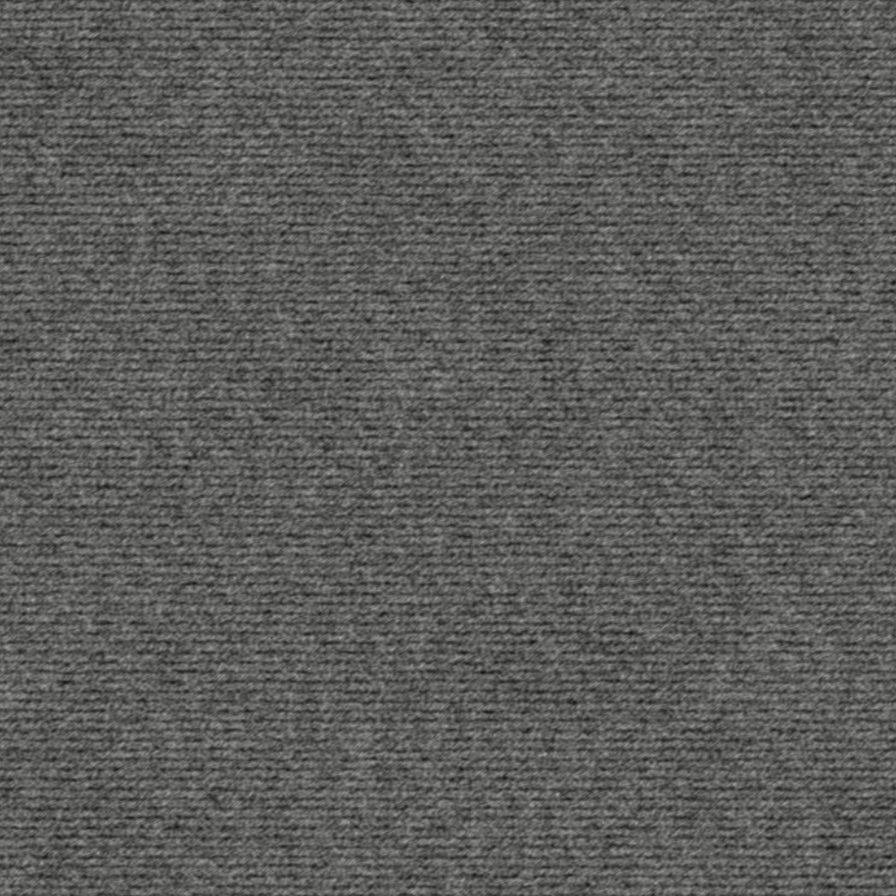
Write a Shadertoy shader that draws this texture.

```glsl
// Grey melange rib knit: fine horizontal courses with slanted, fuzzy stitches.

#define ROWS 92.0            // knitted courses per canvas height
#define STITCHES 126.0       // stitches per canvas width
#define SLANT 1.4            // sideways run of a stitch per unit of height
#define WOBBLE 0.22          // unevenness of the courses
#define GROOVE_DEPTH 0.125   // darkening between courses
#define STITCH_RELIEF 0.022  // shading across single stitches
#define FIBRE_GRAIN 0.16     // slanted yarn fibres
#define FUZZ_GRAIN 0.15      // finest speckle
#define STREAKS 0.09         // tone changes along a course
#define PATCHES 0.042        // broad cloudy variation
#define YARN_COLOR vec3(0.410, 0.410, 0.402)

const float TAU = 6.2831853;

float hash(vec2 cell) {
    uvec2 q = uvec2(ivec2(cell)) * uvec2(1597334677u, 3812015801u);
    uint n = (q.x ^ q.y) * 1597334677u;
    n = (n ^ (n >> 15)) * 3812015801u;
    return float((n ^ (n >> 16)) & 65535u) / 65536.0;
}

float cornerSlope(vec2 cell, vec2 offset) {
    float angle = TAU * hash(cell);
    return dot(vec2(cos(angle), sin(angle)), offset);
}

float gradientNoise(vec2 p) {
    vec2 i = floor(p);
    vec2 f = p - i;
    vec2 u = f * f * f * (f * (f * 6.0 - 15.0) + 10.0);
    vec2 e = vec2(1.0, 0.0);
    float low = mix(cornerSlope(i, f), cornerSlope(i + e.xy, f - e.xy), u.x);
    float high = mix(cornerSlope(i + e.yx, f - e.yx), cornerSlope(i + e.xx, f - e.xx), u.x);
    return mix(low, high, u.y);
}

void mainImage(out vec4 fragColor, in vec2 fragCoord) {
    vec2 uv = fragCoord / iResolution.y;

    // Courses, nearly straight, with narrow grooves of varying depth
    float course = uv.y * ROWS + WOBBLE * gradientNoise(uv * vec2(18.0, 40.0))
                 + WOBBLE * gradientNoise(uv * vec2(100.0, ROWS) + 23.0);
    float groove = pow(0.5 + 0.5 * cos(TAU * course), 1.8);
    float depth = 1.0 + 0.9 * gradientNoise(uv * vec2(45.0, ROWS) + 31.0);

    // Slanted stitches, shifted from course to course
    float shift = hash(vec2(floor(course), 7.0));
    float phase = (uv.x - SLANT * uv.y) * STITCHES + shift
                + 1.8 * gradientNoise(uv * vec2(50.0, 70.0) + 53.0);
    float stitch = sin(TAU * phase) * (1.0 - groove);

    // Short fibres lie along the stitches
    vec2 along = normalize(vec2(SLANT, 1.0));
    vec2 fibreUv = vec2(dot(uv, along), dot(uv, vec2(-along.y, along.x)));
    float fibre = gradientNoise(fibreUv * vec2(115.0, 195.0) + 11.0);
    float fuzz = gradientNoise(uv * vec2(205.0, 245.0) + 71.0);

    // Melange tone: streaks in the yarn and soft clouds
    float streak = gradientNoise(uv * vec2(48.0, ROWS * 0.8) + 97.0);
    float patchTone = gradientNoise(uv * vec2(24.0, 20.0) + 19.0)
                    + 0.6 * gradientNoise(uv * 6.0 + 43.0);

    // Sparse pale fibre ends
    float fleck = smoothstep(0.34, 0.6, gradientNoise(fibreUv * vec2(125.0, 180.0) + 131.0));

    float shade = -GROOVE_DEPTH * groove * depth
                + STITCH_RELIEF * stitch
                + FIBRE_GRAIN * fibre
                + FUZZ_GRAIN * fuzz
                + STREAKS * streak
                + PATCHES * patchTone
                + 0.1 * fleck * (1.0 - groove);
    fragColor = vec4(clamp(YARN_COLOR + shade, 0.0, 1.0), 1.0);
}
```
